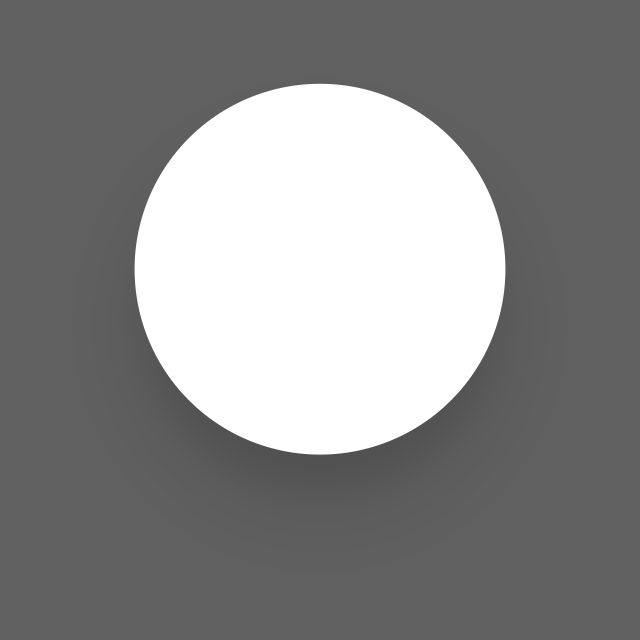
A Shadertoy shader for this background:

```glsl
// A white disc floating over a grey ground, with a tight and a wide soft shadow below it.

// Darkness of a blurred round shadow, fading from the inner to the outer radius.
float softShadow(vec2 p, vec2 center, float inner, float outer) {
    return 1.0 - smoothstep(inner, outer, length(p - center));
}

void mainImage(out vec4 fragColor, in vec2 fragCoord) {
    float size = min(iResolution.x, iResolution.y);
    vec2 p = (fragCoord - 0.5 * iResolution.xy) / size + 0.5;

    // Ground and its two shadow layers
    float shade = 0.377;
    shade -= 0.030 * softShadow(p, vec2(0.5, 0.512), 0.222, 0.328);
    shade -= 0.028 * softShadow(p, vec2(0.5, 0.492), 0.190, 0.430);

    // Disc with a smoothed rim
    float discDistance = length(p - vec2(0.5, 0.5794)) - 0.2897;
    float disc = clamp(0.5 - discDistance * size, 0.0, 1.0);

    fragColor = vec4(vec3(mix(shade, 1.0, disc)), 1.0);
}
```
